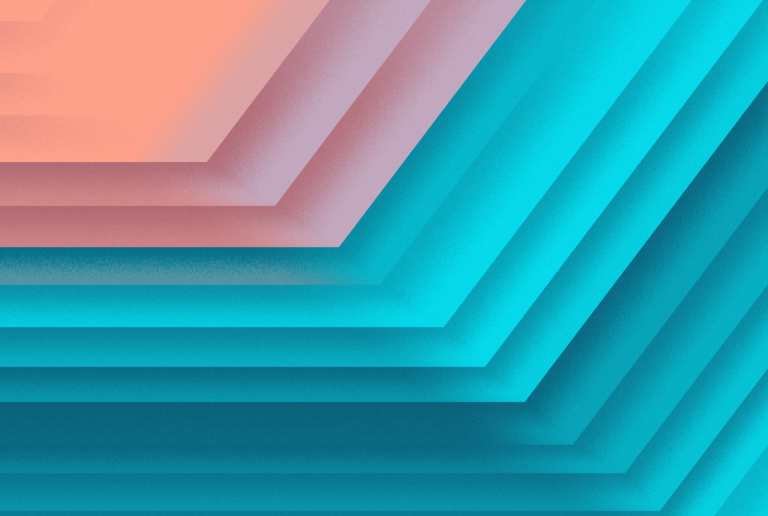
This background is drawn by a Shadertoy shader. Its source:

```glsl
const int LAYERS = 15;
const float SLOPE = 0.758;          // run over rise of the slanted edges
const float GRAIN = 0.022;
const float GRAIN_CELLS = 344.0;
const float CORNER_BLEND = 0.13;    // width of the fade between both arms
const float BLUSH_WIDTH = 0.14;

const vec3 PEACH  = vec3(1.00, 0.63, 0.54);
const vec3 BLUSH  = vec3(0.86, 0.64, 0.64);
const vec3 ROSE   = vec3(0.70, 0.42, 0.46);
const vec3 SALMON = vec3(0.92, 0.62, 0.59);
const vec3 MAUVE  = vec3(0.76, 0.66, 0.75);
const vec3 DEEP   = vec3(0.04, 0.38, 0.48);
const vec3 CYAN   = vec3(0.02, 0.85, 0.92);
const vec3 HAZE   = vec3(0.40, 0.58, 0.63);

// Lower right corner of each sheet, front to back
const vec2 CORNER[LAYERS] = vec2[LAYERS](
    vec2(0.078, 0.959), vec2(0.116, 0.859), vec2(0.194, 0.777),
    vec2(0.401, 0.686), vec2(0.533, 0.601), vec2(0.657, 0.521),
    vec2(0.736, 0.448), vec2(0.860, 0.366), vec2(0.940, 0.289),
    vec2(1.017, 0.221), vec2(1.110, 0.138), vec2(1.211, 0.083),
    vec2(1.279, 0.010), vec2(1.337, -0.062), vec2(1.460, -0.150));

// Shadowed and lit tone of the level arm
const vec2 LEVEL_TONE[LAYERS] = vec2[LAYERS](
    vec2(1.0, 1.0), vec2(0.72, 1.0), vec2(0.72, 1.0), vec2(0.70, 1.0),
    vec2(0.0, 0.55), vec2(0.0, 0.45), vec2(0.12, 0.40), vec2(0.42, 0.88),
    vec2(0.30, 0.64), vec2(0.10, 0.43), vec2(0.0, 0.08), vec2(0.06, 0.30),
    vec2(0.17, 0.42), vec2(0.22, 0.40), vec2(0.30, 0.50));

// Shadowed and lit tone of the slanted arm
const vec2 SLANT_TONE[LAYERS] = vec2[LAYERS](
    vec2(1.0, 1.0), vec2(0.85, 1.0), vec2(1.0, 1.0), vec2(1.0, 1.0),
    vec2(0.05, 1.0), vec2(0.12, 1.0), vec2(0.36, 0.72), vec2(0.62, 1.0),
    vec2(0.55, 1.0), vec2(0.43, 0.90), vec2(0.08, 0.55), vec2(0.28, 0.65),
    vec2(0.36, 0.80), vec2(0.38, 0.92), vec2(0.70, 1.0));

float hash(vec2 cell) {
    vec3 q = fract(cell.xyx * 0.1031);
    q += dot(q, q.yzx + 33.33);
    return fract((q.x + q.y) * q.z);
}

// Distances beyond the slanted edge (x) and the level edge (y)
vec2 edgeDistances(vec2 p, vec2 corner) {
    vec2 outward = normalize(vec2(1.0, -SLOPE));
    return vec2(dot(p - corner, outward), corner.y - p.y);
}

vec3 sheetColor(int k, vec2 p, float grain) {
    vec2 inner = CORNER[max(k - 1, 0)];
    vec2 outer = k == 0 ? inner + vec2(0.1, -0.1) : CORNER[k];

    // Position across the visible band, 0 at the shadow
    vec2 across = edgeDistances(p, inner) / edgeDistances(outer, inner);
    float t = clamp(max(across.x, across.y), 0.0, 1.0);

    // Level arm turns into slanted arm around the corner diagonal
    vec2 diagonal = normalize(outer - inner);
    float side = dot(p - inner, vec2(-diagonal.y, diagonal.x));
    float slant = smoothstep(-CORNER_BLEND, 0.02, side);

    vec2 tone = mix(LEVEL_TONE[k], SLANT_TONE[k], slant);
    tone.x = mix(tone.x, tone.y, 0.4 * slant * smoothstep(0.75, 1.0, p.y));
    float lit = smoothstep(0.0, mix(1.0, 0.8, slant), t + grain * 2.0);
    float shade = mix(tone.x, tone.y, lit);

    if (k < 4) {
        float reach = edgeDistances(p, CORNER[3]).x + grain;
        vec3 paper = mix(PEACH, BLUSH, smoothstep(-BLUSH_WIDTH, -0.03, reach));
        return mix(ROSE, paper, shade);
    }
    if (k < 6) return mix(ROSE, mix(SALMON, MAUVE, slant), shade);

    vec3 color = mix(DEEP, CYAN, shade);
    if (k == 6) {
        float haze = smoothstep(0.15, 0.9, t + grain * 8.0);
        color = mix(color, HAZE, 0.8 * haze * (1.0 - slant));
    }
    return color;
}

void mainImage(out vec4 fragColor, in vec2 fragCoord) {
    vec2 p = fragCoord / iResolution.y;
    float soft = 0.8 / iResolution.y;
    float grain = (hash(floor(p * GRAIN_CELLS)) - 0.5) * GRAIN;

    // Stack the sheets from back to front
    vec3 color = sheetColor(LAYERS - 1, p, grain);
    for (int k = LAYERS - 2; k >= 0; k--) {
        vec2 d = edgeDistances(p, CORNER[k]);
        float cover = 1.0 - smoothstep(-soft, soft, max(d.x, d.y));
        color = mix(color, sheetColor(k, p, grain), cover);
    }

    fragColor = vec4(clamp(color + grain * 0.6, 0.0, 1.0), 1.0);
}
```
